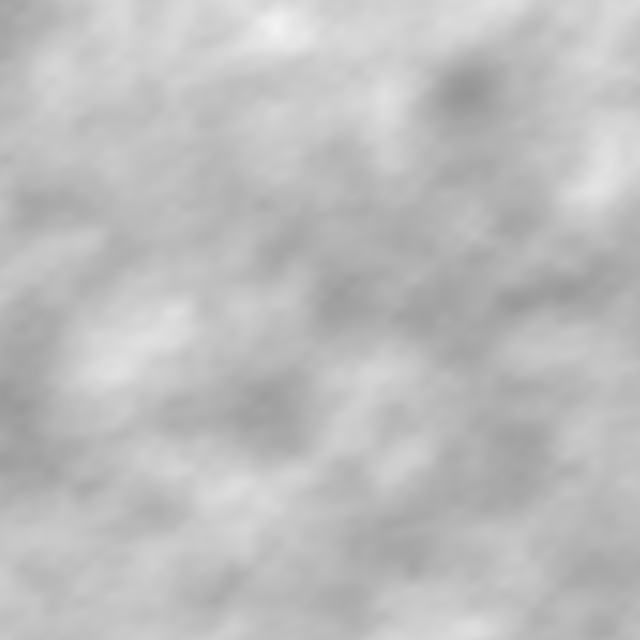
Write a WebGL 2 fragment shader that draws this texture.

```glsl
#version 300 es
precision highp float;
// Soft grey cloud texture: layered value noise, slightly wide and tilted.

#define CELLS vec2(5.3, 7.0) // coarsest noise cells across the canvas
#define TILT 0.18            // upward slope of the streaks to the right
#define OCTAVES 4
#define GAIN 0.5             // amplitude ratio between octaves
#define MEAN_GREY 0.75
#define CONTRAST 0.25
#define SEED 17u

uniform vec2 u_resolution;
out vec4 fragColor;

// Integer hash of a lattice point, returned in 0..1
float hash(ivec2 cell, uint layer) {
    uvec2 q = uvec2(cell + 4096);
    uint h = q.x * 1597334677u ^ q.y * 3812015801u ^ (layer + SEED) * 2654435769u;
    h = (h ^ (h >> 16)) * 2146121005u;
    h = (h ^ (h >> 15)) * 2221713035u;
    h ^= h >> 16;
    return float(h >> 8) / 16777216.0;
}

// Smoothly interpolated lattice values, centred on zero
float valueNoise(vec2 p, uint layer) {
    ivec2 cell = ivec2(floor(p));
    vec2 f = fract(p);
    vec2 s = f * f * (3.0 - 2.0 * f);
    float bottom = mix(hash(cell, layer), hash(cell + ivec2(1, 0), layer), s.x);
    float top = mix(hash(cell + ivec2(0, 1), layer), hash(cell + ivec2(1, 1), layer), s.x);
    return mix(bottom, top, s.y) - 0.5;
}

// Sum of octaves, each twice as fine as the last
float cloud(vec2 p) {
    float sum = 0.0;
    float amplitude = 1.0;
    for (int i = 0; i < OCTAVES; i++) {
        sum += amplitude * valueNoise(p, uint(i));
        p = p * 2.0 + vec2(0.37, 0.71);
        amplitude *= GAIN;
    }
    return sum;
}

void main() {
    vec2 uv = gl_FragCoord.xy / u_resolution;
    uv.y -= TILT * uv.x;
    float grey = MEAN_GREY + CONTRAST * cloud(uv * CELLS);
    fragColor = vec4(vec3(clamp(grey, 0.0, 1.0)), 1.0);
}
```
